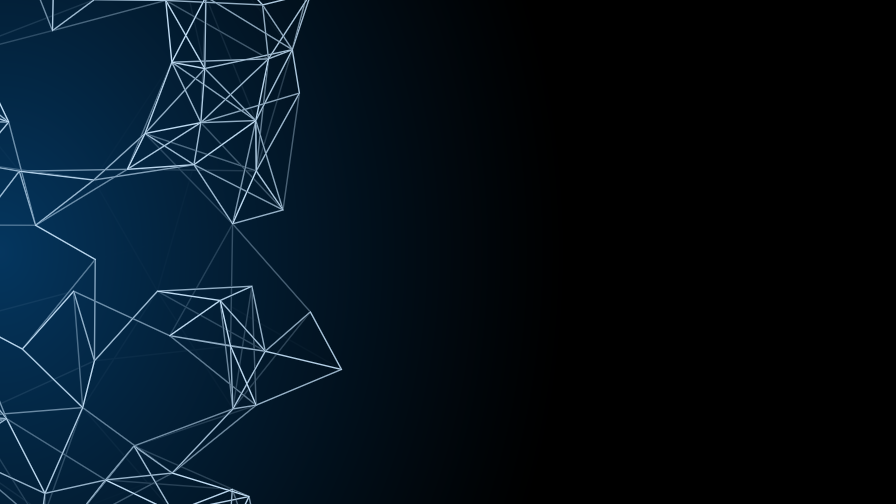
A WebGL 1 fragment shader for this background:

```glsl
precision highp float;
// A thin web of pale links over a blue glow that fades to black on the right.
// Nodes are jittered on a grid, pinned to a wavy outline and pushed to the rims
// of hollows; nearby nodes are joined by lines that fade with length.

uniform vec2 u_resolution;

#define CELL 0.12
#define REACH 0.29
#define HALF_WIDTH 0.0014
#define LINK_BASE 1.08
#define LINK_DROP 3.0
#define RIM 0.06
#define GLOW_RADIUS 1.13
#define GLOW_FALLOFF 1.18
#define GLOW_CENTER vec2(0.0, 0.5)
#define GLOW_COLOR vec3(0.018, 0.212, 0.372)
#define LINE_COLOR vec3(0.76, 0.87, 0.96)

float hash(vec2 p) {
  vec3 q = fract(p.xyx * vec3(0.1031, 0.1030, 0.0973));
  q += dot(q, q.yzx + 33.33);
  return fract((q.x + q.y) * q.z);
}

// Right-hand limit of the web at height y
float outline(float y) {
  float wave = 0.11 * cos(7.85 * (y - 0.35));
  float bump = (y - 0.815) / 0.08;
  return 0.59 + wave + 0.10 * exp(-bump * bump);
}

// Open gaps inside the web: center in xy, radius in z
vec3 hollow(int k) {
  if (k == 0) return vec3(0.22, 0.84, 0.10);
  if (k == 1) return vec3(0.29, 0.55, 0.12);
  if (k == 2) return vec3(0.03, 0.42, 0.11);
  return vec3(0.30, 0.225, 0.115);
}

// Signed distance to the hollows
float hollowDistance(vec2 p) {
  float d = 1.0;
  for (int k = 0; k < 4; k++) {
    vec3 h = hollow(k);
    d = min(d, length(p - h.xy) - h.z);
  }
  return d;
}

// Position in xy; z is 0 when absent, 1 when present, 2 on the outline
vec3 node(vec2 cell) {
  vec2 jitter = vec2(hash(cell + 17.3), hash(cell + 61.7));
  vec2 p = (cell + 0.1 + 0.8 * jitter) * CELL;
  float edge = outline(p.y);
  if (p.x > edge + RIM || hollowDistance(p) < -RIM) return vec3(p, 0.0);
  for (int k = 0; k < 4; k++) {
    vec3 h = hollow(k);
    vec2 away = p - h.xy;
    p = h.xy + away * max(1.0, h.z / max(length(away), 1e-4));
  }
  if (p.x > edge - 0.4 * RIM) return vec3(edge, p.y, 2.0);
  return vec3(p, 1.0);
}

float segmentDistance(vec2 p, vec2 a, vec2 b) {
  vec2 ab = b - a;
  float t = clamp(dot(p - a, ab) / max(dot(ab, ab), 1e-5), 0.0, 1.0);
  return length(p - a - ab * t);
}

float link(vec2 p, vec2 a, vec2 b, float pixel) {
  float coverage = clamp((HALF_WIDTH - segmentDistance(p, a, b)) / pixel + 0.5, 0.0, 1.0);
  if (coverage <= 0.0) return 0.0;
  float fade = 1.0 - smoothstep(0.55 * REACH, REACH, distance(a, b));
  float gap = smoothstep(-0.07, -0.02, hollowDistance(0.5 * (a + b)));
  return coverage * fade * mix(0.12, 1.0, gap);
}

float web(vec2 p, float pixel) {
  vec2 home = floor(p / CELL);
  float light = 0.0;
  for (int j = -3; j <= 1; j++) {
    for (int i = -3; i <= 3; i++) {
      vec2 cell = home + vec2(float(i), float(j));
      vec3 a = node(cell);
      if (a.z < 0.5) continue;
      // Visit each pair once, through the forward half of its neighbours
      for (int v = 0; v <= 2; v++) {
        for (int u = -2; u <= 2; u++) {
          if (v == 0 && u <= 0) continue;
          vec2 offset = vec2(float(u), float(v));
          vec3 b = node(cell + offset);
          if (b.z < 0.5) continue;
          // Short links and links along the outline are the likeliest
          float chance = hash(cell * 5.0 + offset + 140.0);
          if (a.z + b.z > 3.5) chance *= 0.4;
          if (chance > LINK_BASE - LINK_DROP * distance(a.xy, b.xy)) continue;
          light = max(light, mix(1.0, 0.6, chance) * link(p, a.xy, b.xy, pixel));
        }
      }
    }
  }
  return light;
}

void main() {
  float pixel = 1.0 / u_resolution.y;
  vec2 p = gl_FragCoord.xy * pixel;

  // Glow from the left edge, stretched vertically
  float r = length((p - GLOW_CENTER) * vec2(1.0, 0.8)) / GLOW_RADIUS;
  vec3 color = GLOW_COLOR * pow(max(1.0 - r, 0.0), GLOW_FALLOFF);

  // Web, present on the left side only
  if (p.x < 0.75) color = mix(color, LINE_COLOR, web(p, pixel));

  gl_FragColor = vec4(color, 1.0);
}
```
